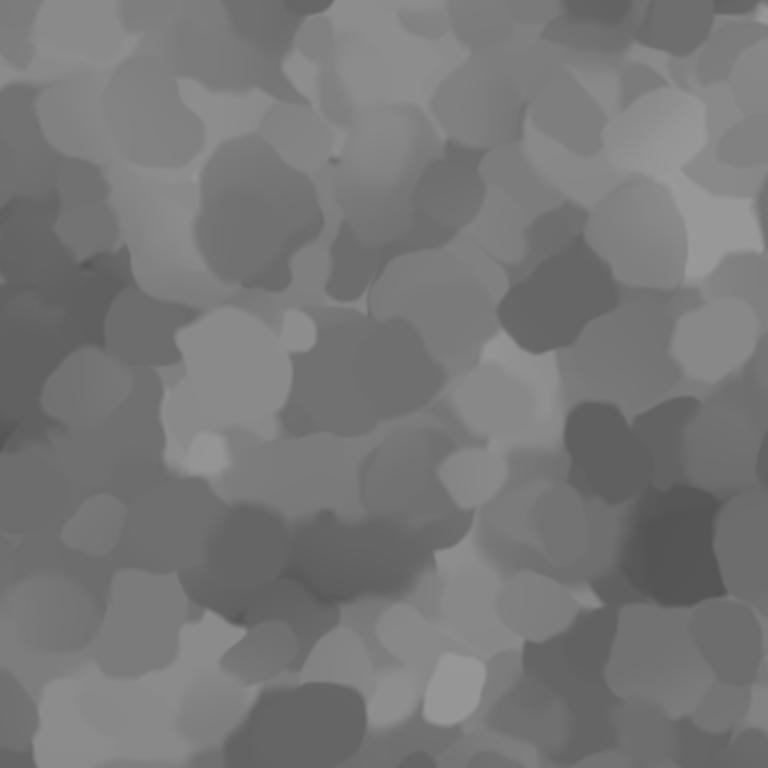
This texture map is drawn by a WebGL 2 fragment shader. Its source:

```glsl
#version 300 es
precision highp float;
// Soft grey mottling: rounded, overlapping patches like a heavily smoothed stone.
// Several rotated grids of blunt ellipses are painted over each other; each patch
// takes a gently stepped tone from a slow gradient noise, so that neighbours merge.

#define PASSES 8
#define CELL_SIZE 0.16
#define MEAN_GREY 0.466
#define BROAD_CONTRAST 0.205
#define FINE_CONTRAST 0.165
#define PATCH_CONTRAST 0.028
#define TONE_STEP 0.052
#define INNER_DRIFT 0.13
#define EDGE_MIN 0.0045
#define EDGE_MAX 0.017
#define WARP_AMOUNT 0.022

uniform vec2 u_resolution;
out vec4 fragColor;

// Integer hash: three random values in 0..1 per lattice point and seed
vec3 hash3(vec2 cell, int seed) {
    uvec3 v = uvec3(ivec3(ivec2(cell), seed)) * 1664525u + 1013904223u;
    v.x += v.y * v.z; v.y += v.z * v.x; v.z += v.x * v.y;
    v ^= v >> 16u;
    v.x += v.y * v.z; v.y += v.z * v.x; v.z += v.x * v.y;
    return vec3(v >> 8u) / 16777216.0;
}

mat2 rotation(float angle) {
    float c = cos(angle), s = sin(angle);
    return mat2(c, s, -s, c);
}

float cornerSlope(vec2 cell, vec2 toPoint, int seed) {
    float angle = 6.28318 * hash3(cell, seed).x;
    return dot(vec2(cos(angle), sin(angle)), toPoint);
}

float gradientNoise(vec2 p, int seed) {
    vec2 i = floor(p), f = p - i;
    vec2 w = f * f * f * (f * (f * 6.0 - 15.0) + 10.0);
    vec2 e = vec2(1.0, 0.0);
    float low = mix(cornerSlope(i, f, seed), cornerSlope(i + e, f - e, seed), w.x);
    float high = mix(cornerSlope(i + e.yx, f - e.yx, seed),
                     cornerSlope(i + 1.0, f - 1.0, seed), w.x);
    return mix(low, high, w.y);
}

// Slow grey field, softly gathered into steps so that nearby patches share a tone
float greyField(vec2 p) {
    float offset = BROAD_CONTRAST * gradientNoise(p * 3.7 + 5.3, 101)
                 + FINE_CONTRAST * gradientNoise(p * 7.5 + 2.7, 102);
    float level = offset / TONE_STEP + 0.5;
    float stepped = floor(level) + smoothstep(0.2, 0.8, fract(level)) - 0.5;
    return MEAN_GREY + TONE_STEP * stepped;
}

// Paint one grid of patches over the grey below; later grids are smaller
float paintPatches(float grey, vec2 p, int pass) {
    float size = CELL_SIZE * mix(1.5, 0.8, float(pass) / float(PASSES - 1));
    mat2 turn = rotation(1.1 * float(pass) + 0.4);
    vec2 shift = 7.0 * hash3(vec2(pass), 55).xy;
    vec2 q = turn * p / size + shift;
    vec2 home = floor(q);

    for (int y = -1; y <= 1; y++)
    for (int x = -1; x <= 1; x++) {
        vec2 cell = home + vec2(x, y);
        vec3 place = hash3(cell, 10 + pass);
        vec3 form = hash3(cell, 30 + pass);
        vec2 centre = cell + 0.5 + 0.6 * (place.xy - 0.5);

        // Blunt ellipse with its own direction, stretch and edge softness
        float stretch = mix(0.8, 1.25, form.y);
        vec2 local = rotation(6.28318 * form.x) * (q - centre);
        local = abs(local * vec2(stretch, 1.0 / stretch)) + 1e-5;
        vec2 powered = pow(local, vec2(2.5));
        float dist = pow(powered.x + powered.y, 0.4);
        float radius = mix(0.2, 0.56, place.z);
        float soft = mix(EDGE_MIN, EDGE_MAX, form.z * form.z * form.z) / size;
        float cover = 1.0 - smoothstep(radius - soft, radius + soft, dist);

        if (cover > 0.0) {
            vec2 origin = (centre - shift) * turn * size;
            float tone = greyField(mix(origin, p, INNER_DRIFT));
            tone += PATCH_CONTRAST * (hash3(cell, 50 + pass).x - 0.5);
            grey = mix(grey, tone, cover);
        }
    }
    return grey;
}

void main() {
    vec2 p = gl_FragCoord.xy / min(u_resolution.x, u_resolution.y);

    // Bend the outlines so no patch is a perfect ellipse
    vec2 bend = vec2(gradientNoise(p * 12.0, 201), gradientNoise(p * 12.0, 202));
    vec2 ripple = vec2(gradientNoise(p * 32.0, 203), gradientNoise(p * 32.0, 204));
    vec2 warped = p + WARP_AMOUNT * (bend + 0.3 * ripple);

    float grey = greyField(warped);
    for (int pass = 0; pass < PASSES; pass++) {
        grey = paintPatches(grey, warped, pass);
    }
    fragColor = vec4(vec3(clamp(grey, 0.3, 0.63)), 1.0);
}
```
